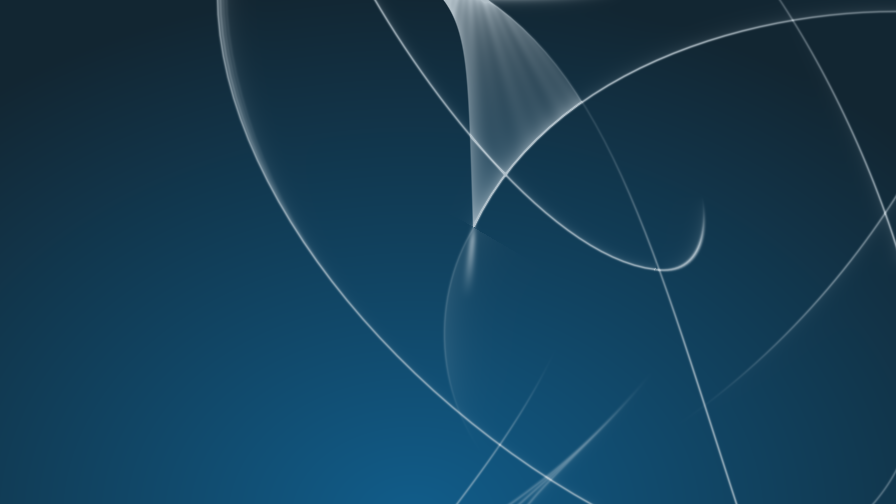
Write a Shadertoy shader that draws this background.

```glsl
#define DEEP vec3(0.07, 0.148, 0.195)
#define BLUE vec3(0.065, 0.365, 0.545)
#define SILK vec3(0.78, 0.83, 0.86)
#define GLOW_CENTER vec2(0.82, -0.03)
#define GLOW_REACH 1.06
#define LINE_WIDTH 0.0022
#define SHEEN_WIDTH 0.012
#define SEGMENTS 28

vec2 bezier(vec2 a, vec2 b, vec2 c, vec2 d, float t) {
    float s = 1.0 - t;
    return s*s*s*a + 3.0*s*s*t*b + 3.0*s*t*t*c + t*t*t*d;
}

// Nearest point on a cubic: x = distance, positive to the right of travel; y = parameter
vec2 curve(vec2 p, vec2 a, vec2 b, vec2 c, vec2 d) {
    vec2 from = a, best = vec2(1e3, 0.0);
    for (int i = 1; i <= SEGMENTS; i++) {
        vec2 to = bezier(a, b, c, d, float(i) / float(SEGMENTS));
        vec2 e = to - from, q = p - from;
        float h = clamp(dot(q, e) / dot(e, e), 0.0, 1.0);
        float dist = length(q - h*e);
        if (dist < abs(best.x)) {
            float side = q.x*e.y - q.y*e.x;
            best = vec2(side < 0.0 ? -dist : dist, (float(i) - 1.0 + h) / float(SEGMENTS));
        }
        from = to;
    }
    return best;
}

// Fine line whose brightness is kept when it is thinner than a pixel
float stroke(float dist, float width) {
    float soft = sqrt(width*width + 0.3 / (iResolution.y*iResolution.y));
    return width / soft * exp(-dist*dist / (soft*soft));
}

// Soft light on the positive side only
float sheen(float side, float width) {
    float px = 1.0 / iResolution.y;
    return smoothstep(-px, px, side) * exp(-max(side, 0.0) / width);
}

float ribbons(vec2 p) {
    // Long left arc with parallel strands near its top
    vec2 h = curve(p, vec2(0.431, 1.012), vec2(0.431, 0.63), vec2(0.787, 0.213), vec2(1.181, -0.005));
    float upper = 1.0 - smoothstep(0.1, 0.6, h.y);
    float light = stroke(h.x, LINE_WIDTH) * mix(0.62, 0.45, upper);
    light += sheen(-h.x, SHEEN_WIDTH * (0.5 + upper)) * mix(0.1, 0.26, upper);
    for (int i = 1; i <= 3; i++) {
        float offset = 0.006 * float(i) * upper;
        light += stroke(h.x + offset, 0.003) * upper * 0.28 / float(i);
    }

    // Diagonal sweep ending in a hook
    h = curve(p, vec2(0.741, 1.005), vec2(0.868, 0.786), vec2(1.106, 0.486), vec2(1.301, 0.465));
    light += (stroke(h.x, LINE_WIDTH) * 0.65 + sheen(-h.x, 0.007) * 0.2) * step(h.y, 0.999);
    h = curve(p, vec2(1.301, 0.465), vec2(1.382, 0.454), vec2(1.407, 0.525), vec2(1.394, 0.613));
    float bend = sin(3.1416 * h.y);
    light += stroke(h.x, LINE_WIDTH * (1.0 + 0.7*bend)) * 0.7 * (1.0 - smoothstep(0.5, 1.0, h.y));
    light += sheen(-h.x, 0.012) * 0.2 * bend;

    // Two thin arcs on the right
    h = curve(p, vec2(1.544, 1.005), vec2(1.632, 0.873), vec2(1.725, 0.688), vec2(1.785, 0.491));
    light += stroke(h.x, LINE_WIDTH) * mix(0.3, 0.7, h.y) + sheen(h.x, 0.012) * 0.12 * h.y;
    h = curve(p, vec2(1.787, 0.625), vec2(1.69, 0.468), vec2(1.528, 0.271), vec2(1.296, 0.125));
    light += (stroke(h.x, LINE_WIDTH) * 0.45 + sheen(-h.x, SHEEN_WIDTH) * 0.08) * (1.0 - smoothstep(0.3, 0.95, h.y));

    // Short rising strands and the lower right corner
    h = curve(p, vec2(0.903, -0.005), vec2(0.984, 0.102), vec2(1.053, 0.201), vec2(1.106, 0.315));
    light += stroke(h.x, LINE_WIDTH) * 0.5 * (1.0 - smoothstep(0.1, 1.0, h.y));
    for (int i = 0; i < 3; i++) {
        float start = 1.005 + 0.02 * float(i);
        h = curve(p, vec2(start, -0.005), vec2(1.085, 0.05), vec2(1.2, 0.145), vec2(1.3, 0.27));
        light += (stroke(h.x, 0.003) * 0.26 + sheen(h.x, 0.008) * 0.06) * (1.0 - smoothstep(0.15, 1.0, h.y));
    }
    h = curve(p, vec2(1.785, 0.08), vec2(1.768, 0.045), vec2(1.75, 0.02), vec2(1.728, -0.005));
    return light + stroke(h.x, LINE_WIDTH) * 0.35;
}

float veil(vec2 p) {
    float px = 1.0 / iResolution.y, drop = 1.0 - p.y;
    vec2 arc = curve(p, vec2(1.778, 0.977), vec2(1.481, 0.977), vec2(1.088, 0.861), vec2(0.94, 0.549));
    vec2 edge = curve(p, vec2(0.961, 1.005), vec2(1.215, 0.838), vec2(1.308, 0.468), vec2(1.463, -0.005));
    vec2 tail = curve(p, vec2(0.94, 0.549), vec2(0.861, 0.421), vec2(0.856, 0.236), vec2(0.961, 0.093));
    float left = p.x - (0.925 - 0.045*exp(-16.0*drop) + 0.03*drop);

    // Folded cloth between the left edge and the two arcs
    float inside = smoothstep(-px, px, left) * smoothstep(-px, px, arc.x)
                 * smoothstep(-px, px, edge.x) * smoothstep(0.54, 0.56, p.y);
    float angle = (p.x - 0.93) / (drop + 0.1);
    float folds = 0.5 + 0.3*sin(angle*21.0 + 1.0) + 0.2*sin(angle*47.0);
    float cloth = 0.13 + 0.12*folds*exp(-3.0*drop) + 0.55*exp(-15.0*drop);
    cloth += 0.32*exp(-max(left, 0.0)*65.0) + 0.28*exp(-abs(arc.x)*50.0);
    float light = inside * cloth;

    // Outlines
    light += stroke(arc.x, LINE_WIDTH) * mix(0.4, 0.75, smoothstep(0.0, 0.5, arc.y)) * step(arc.y, 0.999);
    light += sheen(arc.x, SHEEN_WIDTH) * 0.12 * step(arc.y, 0.999);
    light += stroke(edge.x, LINE_WIDTH) * mix(0.15, 0.7, smoothstep(0.35, 0.85, edge.y));
    float fade = 1.0 - smoothstep(0.5, 1.0, tail.y);
    light += (stroke(tail.x, LINE_WIDTH) * 0.16 + sheen(-tail.x, 0.035) * 0.12) * fade * step(0.001, tail.y);

    // Wisp below the crossing and smear along the top
    float below = 0.549 - p.y;
    float wisp = smoothstep(-0.02, 0.03, below) * (1.0 - smoothstep(0.03, 0.15, below));
    light += 0.5 * wisp * exp(-pow((p.x - 0.94 + 0.1*below) / (0.006 + 0.04*max(below, 0.0)), 2.0));
    light += 0.35 * exp(-130.0*drop) * smoothstep(0.93, 0.98, p.x) * (1.0 - smoothstep(1.0, 1.25, p.x));
    return light;
}

void mainImage(out vec4 fragColor, in vec2 fragCoord) {
    vec2 p = fragCoord / iResolution.y;
    p.x += 0.5 * (16.0/9.0 - iResolution.x / iResolution.y);
    float depth = length((p - GLOW_CENTER) * vec2(0.76, 1.0)) / GLOW_REACH;
    vec3 color = mix(BLUE, DEEP, clamp(depth, 0.0, 1.0));
    color = mix(color, SILK, min(ribbons(p) + veil(p), 0.88));
    fragColor = vec4(color, 1.0);
}
```
